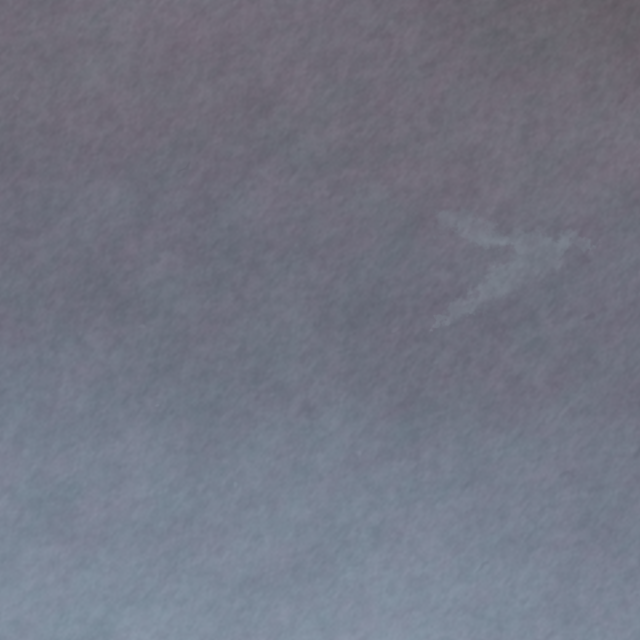
Reproduce this texture procedurally as a three.js fragment shader.

```glsl
// Weathered blue-grey plaster: soft vertical tint, diagonal grain, a pale forked smear and small flecks.
varying vec2 vUv;

const vec3 PALE_BLUE = vec3(0.506, 0.553, 0.616);
const vec3 STEEL = vec3(0.463, 0.495, 0.556);
const vec3 SLATE = vec3(0.424, 0.430, 0.482);
const vec3 MAUVE = vec3(0.436, 0.424, 0.468);
const vec3 UMBER = vec3(0.378, 0.356, 0.375);
const vec3 CHALK = vec3(0.482, 0.512, 0.553);

float hash(vec2 p) {
  p = fract(p * vec2(0.1731, 0.2467));
  p += dot(p, p.yx + 31.37);
  return fract((p.x + p.y) * p.x * 17.3);
}

// Smooth value noise in -1..1
float noise(vec2 p) {
  vec2 cell = floor(p);
  vec2 f = fract(p);
  f = f * f * (3.0 - 2.0 * f);
  float low = mix(hash(cell), hash(cell + vec2(1.0, 0.0)), f.x);
  float high = mix(hash(cell + vec2(0.0, 1.0)), hash(cell + 1.0), f.x);
  return 2.0 * mix(low, high, f.y) - 1.0;
}

float layeredNoise(vec2 p, float gain) {
  float sum = 0.0;
  float weight = 1.0;
  for (int i = 0; i < 4; i++) {
    sum += weight * noise(p);
    p = mat2(1.6, 1.2, -1.2, 1.6) * p + 7.3;
    weight *= gain;
  }
  return sum;
}

vec2 rotate(vec2 p, float angle) {
  float c = cos(angle);
  float s = sin(angle);
  return vec2(c * p.x + s * p.y, c * p.y - s * p.x);
}

// Soft tapered stroke from a to b
float stroke(vec2 p, vec2 a, vec2 b, float startWidth, float endWidth) {
  vec2 span = b - a;
  float t = clamp(dot(p - a, span) / dot(span, span), 0.0, 1.0);
  float width = mix(startWidth, endWidth, t);
  return 1.0 - smoothstep(0.3 * width, 1.35 * width, length(p - a - span * t));
}

// Sparse cellular marks, one possible speck per cell
float flecks(vec2 p, float density, float radius, float seed) {
  vec2 cell = floor(p);
  float mask = 0.0;
  for (int y = -1; y <= 1; y++) {
    for (int x = -1; x <= 1; x++) {
      vec2 id = cell + vec2(float(x), float(y));
      vec2 center = id + 0.2 + 0.6 * vec2(hash(id + seed), hash(id + seed + 19.7));
      float present = step(hash(id + seed + 43.1), density);
      float size = radius * mix(0.5, 1.0, hash(id + seed + 71.9));
      mask = max(mask, present * (1.0 - smoothstep(0.2 * size, size, length(p - center))));
    }
  }
  return mask;
}

// Broad washes, brightest at the lower left and brownest at the upper right
vec3 wash(vec2 uv) {
  float h = uv.y + 0.13 * (uv.x - 0.5) + 0.04 * layeredNoise(uv * vec2(3.0, 5.0), 0.5);
  vec3 color = mix(PALE_BLUE, STEEL, smoothstep(-0.06, 0.28, h));
  color = mix(color, SLATE, smoothstep(0.20, 0.57, h));
  color = mix(color, MAUVE, smoothstep(0.58, 0.82, h));
  float corner = 1.0 - smoothstep(0.0, 0.42, length((uv - vec2(1.0, 1.03)) * vec2(0.8, 1.5)));
  return mix(color, UMBER, 0.7 * corner);
}

// Three ragged arms meeting at the right
float forkedSmear(vec2 uv) {
  vec2 p = uv + 0.012 * vec2(layeredNoise(uv * 38.0, 0.65), layeredNoise(uv * 38.0 + 41.0, 0.65));
  float mask = stroke(p, vec2(0.69, 0.653), vec2(0.83, 0.613), 0.021, 0.014);
  mask = max(mask, stroke(p, vec2(0.68, 0.488), vec2(0.85, 0.595), 0.008, 0.032));
  mask = max(mask, stroke(p, vec2(0.83, 0.61), vec2(0.91, 0.622), 0.024, 0.012));
  return mask * (0.55 + 0.3 * noise(uv * 42.0));
}

void main() {
  vec2 along = rotate(vUv, 0.65);
  vec3 color = wash(vUv);

  // Cloudy mottling and faint teal to rose drift
  color += 0.011 * layeredNoise(along * vec2(11.0, 16.0) + 5.0, 0.72);
  color += vec3(0.007, -0.004, 0.0) * layeredNoise(along * vec2(17.0, 25.0) + 60.0, 0.75);

  // Pale smear and scattered marks
  color = mix(color, CHALK, forkedSmear(vUv));
  vec2 ragged = vUv + 0.006 * vec2(noise(vUv * 70.0), noise(vUv * 70.0 + 23.0));
  color += 0.030 * flecks(ragged * 15.0, 0.035, 0.15, 3.0);
  color -= 0.030 * flecks(rotate(ragged, 0.7) * vec2(8.0, 22.0), 0.05, 0.22, 57.0);

  // Fine fibrous grain
  color += 0.013 * noise(along * vec2(58.0, 105.0));
  color += 0.014 * noise(rotate(vUv, 0.9) * vec2(110.0, 190.0) + 13.0);
  color += 0.008 * noise(vUv * 240.0);

  gl_FragColor = vec4(color, 1.0);
}
```
